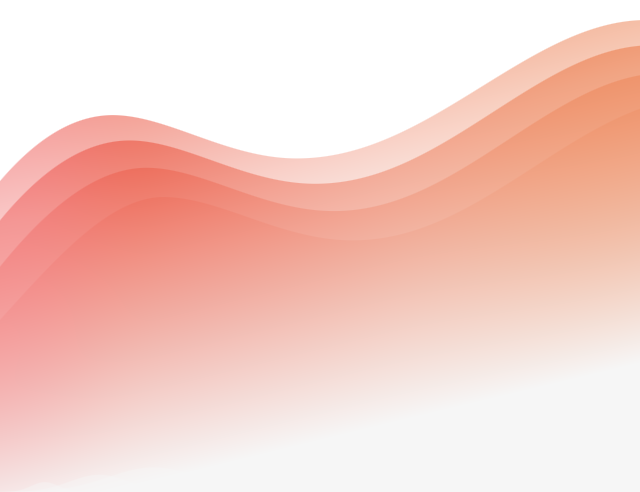
This background is drawn by a WebGL 2 fragment shader. Its source:

```glsl
#version 300 es
precision highp float;

uniform vec2 u_resolution;
out vec4 fragColor;

const vec3 WHITE = vec3(1.0);
const vec3 SILVER = vec3(0.966);
const vec3 ROSE = vec3(0.945, 0.47, 0.46);
const vec3 CORAL = vec3(0.93, 0.44, 0.37);
const vec3 APRICOT = vec3(0.93, 0.54, 0.37);
const int LAYERS = 4;
const int HILLS = 3;

// Unit cubic from 0 to 1 with chosen slopes at both ends
float ease(float t, float startSlope, float endSlope) {
    float r = 1.0 - t;
    return t * t * (3.0 - 2.0 * t) + startSlope * t * r * r - endSlope * t * t * r;
}

// Height of a layer: rise to a crest, dip to a trough, climb to the right edge
float waveHeight(float x, float k) {
    float drop = 0.0495 * k + 0.002 * k * k;
    float startY = 0.632 - 0.073 * k - 0.007 * k * k;
    float endY = 0.959 - 0.048 * k - 0.004 * k * k;
    vec2 crest = vec2(0.176 + 0.0265 * k, 0.766 - drop);
    vec2 trough = vec2(0.4635 + 0.029 * k, 0.678 - drop);

    if (x < crest.x) {
        return mix(startY, crest.y, ease(x / crest.x, 2.0 - 0.02 * k * k * k, 0.0));
    }
    if (x < trough.x) {
        float t = (x - crest.x) / (trough.x - crest.x);
        return mix(crest.y, trough.y, ease(t + 0.12 * t * (1.0 - t), 0.0, 0.0));
    }
    float t = (x - trough.x) / (1.0 - trough.x);
    t -= 0.15 * t * (1.0 - t) * (1.0 - t);
    return mix(trough.y, endY, ease(t, 0.0, 0.1 * exp2(k)));
}

// Antialiased area below a curve
float below(float y, float height) {
    float d = height - y;
    return clamp(0.5 + d / max(fwidth(d), 1e-5), 0.0, 1.0);
}

// Hue across the width
vec3 warmTint(float x) {
    vec3 leftTint = mix(ROSE, CORAL, smoothstep(0.0, 0.25, x));
    return mix(leftTint, APRICOT, smoothstep(0.2, 1.0, x));
}

// Tilted fade: 0 at full colour, 1 where the colour has gone
float fadeDepth(vec2 p) {
    float depth = 1.648 * (1.0 - p.y) + 0.525 * p.x - 0.754;
    float bow = 0.4 * (1.0 - smoothstep(0.0, 0.25, p.x)) + 0.3 * smoothstep(0.6, 1.0, p.x);
    float t = clamp(depth, 0.0, 1.0);
    return depth - bow * t * (1.0 - t);
}

// Low mound of mist
float hillHeight(float x, float center, float width, float height) {
    float d = (x - center) / width;
    return height * exp(-d * d);
}

void main() {
    vec2 p = gl_FragCoord.xy / u_resolution;
    float depth = fadeDepth(p);
    vec3 tint = warmTint(p.x);
    vec3 veil = mix(WHITE, SILVER, smoothstep(0.0, 0.5, depth));
    vec3 color = WHITE;

    // Nested waves, palest at the back
    for (int i = 0; i < LAYERS; i++) {
        float k = float(i);
        float paleness = 0.64 * exp(-0.9 * k) - 0.03;
        vec3 layer = mix(tint, veil, clamp(depth + paleness, 0.0, 1.0));
        color = mix(color, layer, below(p.y, waveHeight(p.x, k)));
    }

    // Faint mist along the lower left
    for (int i = 0; i < HILLS; i++) {
        float k = float(i);
        float hill = hillHeight(p.x, 0.07 + 0.085 * k, 0.03 + 0.035 * k, 0.02 + 0.015 * k);
        color = mix(color, SILVER, 0.4 * below(p.y, hill));
    }

    fragColor = vec4(color, 1.0);
}
```
